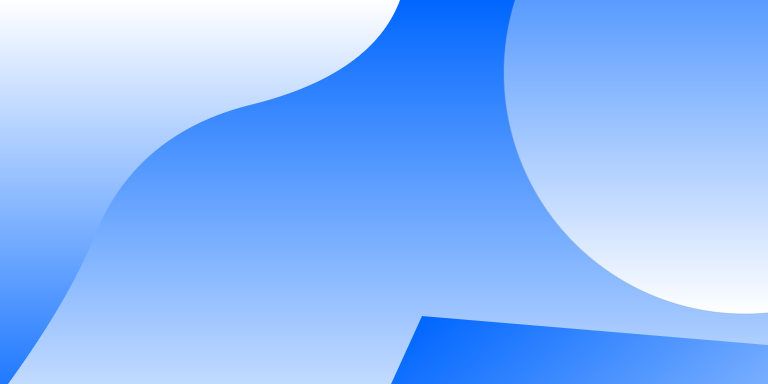
Reproduce this background procedurally as a WebGL 1 fragment shader.

```glsl
precision highp float;
// Blue and white gradient background with a wavy corner, a large disc and a tilted panel.
uniform vec2 u_resolution;

// Lengths are in canvas heights; y runs down from the top edge.
const vec3 BLUE = vec3(0.0, 0.4, 1.0);
const vec3 WHITE = vec3(1.0);
const vec3 RIM_COLOR = vec3(0.5, 0.64, 0.86);

const float BACK_FADE = 0.76;
const float WAVE_FADE = 0.874;

// Wave outline: three joined quadratic curves, from top to bottom
const vec2 WAVE_TOP = vec2(1.0417, 0.0);
const vec2 WAVE_BEND_A = vec2(0.9688, 0.1953);
const vec2 WAVE_JOIN_A = vec2(0.651, 0.2734);
const vec2 WAVE_BEND_B = vec2(0.3542, 0.3479);
const vec2 WAVE_JOIN_B = vec2(0.2474, 0.612);
const vec2 WAVE_BEND_C = vec2(0.1797, 0.7813);
const vec2 WAVE_END = vec2(0.0208, 1.0);

const vec2 DISC_CENTER = vec2(1.94, 0.19);
const float DISC_RADIUS = 0.6276;
const float RIM_WIDTH = 0.0026;
const float RIM_ALPHA = 0.4;

const vec2 PANEL_CORNER = vec2(1.099, 0.823);
const vec2 PANEL_TOP_DIR = vec2(0.9965, 0.0835);
const vec2 PANEL_SIDE_DIR = vec2(-0.4148, 0.9099);
const vec2 PANEL_FADE = vec2(0.42, 0.54);

vec3 tint(float whiteness) {
  return mix(BLUE, WHITE, clamp(whiteness, 0.0, 1.0));
}

// Approximate signed distance to a curve that descends in y; negative on its left
float curveDistance(vec2 p, vec2 start, vec2 bend, vec2 end) {
  vec2 b = bend - start;
  vec2 a = start - 2.0 * bend + end;
  float drop = p.y - start.y;
  float t = drop / (b.y + sqrt(max(b.y * b.y + a.y * drop, 0.0)));
  float x = start.x + t * (2.0 * b.x + t * a.x);
  vec2 tangent = b + a * t;
  return (p.x - x) * tangent.y / length(tangent);
}

float waveDistance(vec2 p) {
  if (p.y < WAVE_JOIN_A.y) return curveDistance(p, WAVE_TOP, WAVE_BEND_A, WAVE_JOIN_A);
  if (p.y < WAVE_JOIN_B.y) return curveDistance(p, WAVE_JOIN_A, WAVE_BEND_B, WAVE_JOIN_B);
  return curveDistance(p, WAVE_JOIN_B, WAVE_BEND_C, WAVE_END);
}

// Signed distance to the wedge below the panel's top and right of its side
float panelDistance(vec2 q) {
  float aboveTop = dot(q, vec2(PANEL_TOP_DIR.y, -PANEL_TOP_DIR.x));
  float leftOfSide = dot(q, vec2(-PANEL_SIDE_DIR.y, PANEL_SIDE_DIR.x));
  return max(aboveTop, leftOfSide);
}

// Coverage of a shape, smoothed over one pixel
float fill(float dist) {
  return clamp(0.5 - dist * u_resolution.y, 0.0, 1.0);
}

void main() {
  vec2 p = vec2(gl_FragCoord.x, u_resolution.y - gl_FragCoord.y) / u_resolution.y;

  // Backdrop
  vec3 color = tint(BACK_FADE * p.y);

  // Wavy corner
  color = mix(color, tint(1.0 - WAVE_FADE * p.y), fill(waveDistance(p)));

  // Disc with a thin rim
  float disc = length(p - DISC_CENTER) - DISC_RADIUS;
  float discShade = 0.5 + 0.5 * (p.y - DISC_CENTER.y) / DISC_RADIUS;
  color = mix(color, tint(discShade), fill(disc));
  color = mix(color, RIM_COLOR, RIM_ALPHA * fill(abs(disc) - 0.5 * RIM_WIDTH));

  // Tilted panel
  vec2 q = p - PANEL_CORNER;
  color = mix(color, tint(dot(q, PANEL_FADE)), fill(panelDistance(q)));

  gl_FragColor = vec4(color, 1.0);
}
```
